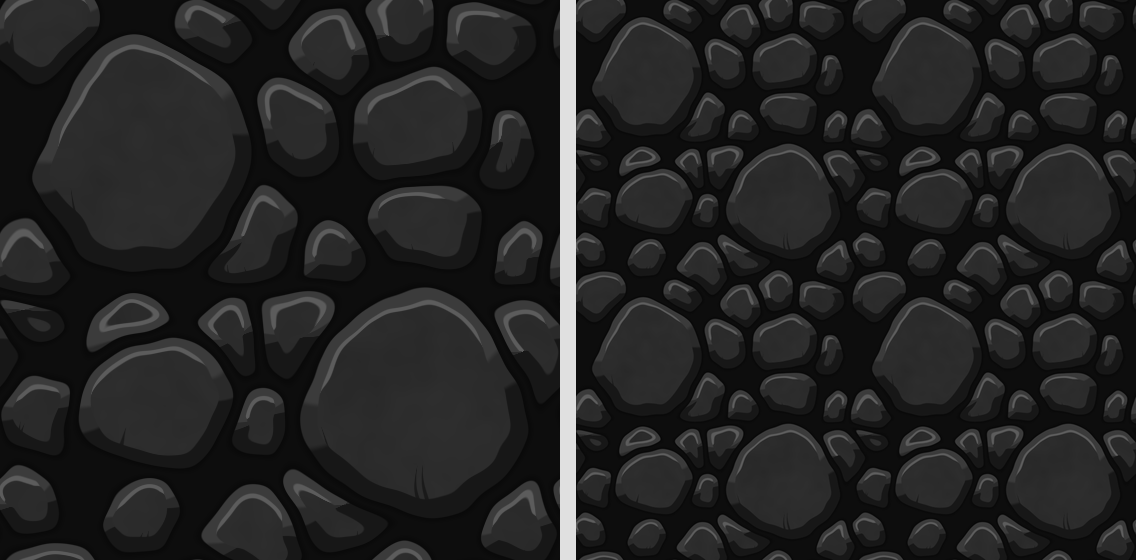
Left, the tile; right, the same tile 2 across and 2 down.
Write a WebGL 1 fragment shader that draws this texture.

```glsl
precision highp float;
// Dark painted cobbles: a wrapping power diagram of large and small stones,
// each clipped by a random rounded polygon. Distance to the rim and direction
// from the stone centre give the bevel, the highlight stroke and the shadow.
uniform vec2 u_resolution;

vec2 hash2(vec2 c) {
  vec3 v = fract(c.xyx * vec3(0.1031, 0.1030, 0.0973));
  v += dot(v, v.yzx + 33.33);
  return fract((v.xx + v.yz) * v.zy);
}

float corner(vec2 cell, vec2 offset, vec2 f, float period) {
  vec2 gradient = hash2(mod(cell + offset, period) + 3.0 * period) * 2.0 - 1.0;
  return dot(gradient, f - offset);
}

// Gradient noise that wraps after one canvas
float noise(vec2 p, float period) {
  p *= period;
  vec2 i = floor(p), f = p - i;
  vec2 u = f * f * f * (f * (f * 6.0 - 15.0) + 10.0);
  return mix(
    mix(corner(i, vec2(0, 0), f, period), corner(i, vec2(1, 0), f, period), u.x),
    mix(corner(i, vec2(0, 1), f, period), corner(i, vec2(1, 1), f, period), u.x), u.y);
}

// Centre and radius of the stone in a cell; each 3x3 block has a large core
vec3 stoneAt(vec2 cell) {
  vec2 id = mod(cell, 6.0);
  vec2 h = hash2(id + 41.0);
  vec2 block = floor(id / 3.0);
  vec2 place = abs(mod(id, 3.0) - 1.0);
  float ring = place.x + place.y;
  bool hugeBlock = mod(block.x + block.y, 2.0) > 0.5;
  float radius = mix(0.062, 0.108, hash2(id + 83.0).x);
  if (ring < 0.5) radius = hugeBlock ? 0.215 : 0.14;
  else if (hugeBlock && ring < 1.5) radius = -1.0;
  float jitter = ring < 0.5 ? 0.45 : 0.6;
  return vec3((cell + 0.5 + (h - 0.5) * jitter) / 6.0, radius);
}

float power(vec2 p, vec3 stone) {
  vec2 q = p - stone.xy;
  return dot(q, q) - stone.z * stone.z;
}

void main() {
  vec2 uv = gl_FragCoord.xy / u_resolution;
  float soft = max(0.0012, 0.8 / u_resolution.y);
  vec2 p = uv + 0.035 * vec2(noise(uv, 5.0), noise(uv + 0.37, 5.0))
              + 0.012 * vec2(noise(uv, 14.0), noise(uv + 0.61, 14.0));
  vec2 home = floor(p * 6.0);

  // Find the stone that owns this point
  vec3 stone = vec3(0.0);
  vec2 id = vec2(0.0);
  float nearest = 1e3;
  for (int y = -2; y <= 2; y++)
  for (int x = -2; x <= 2; x++) {
    vec2 cell = home + vec2(x, y);
    vec3 s = stoneAt(cell);
    float w = power(p, s);
    if (s.z > 0.0 && w < nearest) {
      nearest = w;
      stone = s;
      id = mod(cell, 6.0);
    }
  }
  vec2 q = p - stone.xy;
  float r = stone.z;

  // Soft minimum of the distances to its neighbours and polygon sides
  float k = 0.003 + 0.05 * r;
  float total = 0.0;
  for (int y = -2; y <= 2; y++)
  for (int x = -2; x <= 2; x++) {
    vec3 s = stoneAt(home + vec2(x, y));
    float apart = length(s.xy - stone.xy);
    if (s.z > 0.0 && apart > 0.003)
      total += exp(-((power(p, s) - nearest) / (2.0 * apart) - 0.011) / k);
  }
  for (int i = 0; i < 7; i++) {
    float side = float(i);
    vec2 h = hash2(id + 10.0 * (side + 1.0));
    float angle = 6.2832 * (side + 0.6 * h.x) / 7.0;
    float edge = r * mix(0.83, 1.16, h.y) - dot(q, vec2(cos(angle), sin(angle)));
    total += exp(-max(edge, -0.2) / k);
  }
  float d = -k * log(total);

  // Bevel: lit above, dark below, with ragged brush edges
  float lit = dot(q / max(length(q), 1e-4), vec2(-0.28, 0.96)) + 0.25 * noise(uv, 9.0);
  float width = (0.015 + 0.06 * r) * mix(1.2, 0.8, smoothstep(-0.5, 0.5, lit));
  float inner = d - width + 0.009 * noise(uv, 18.0);
  float rim = mix(0.09, 0.165, smoothstep(-0.14, -0.08, lit));
  rim = mix(rim, 0.23, smoothstep(0.2, 0.28, lit));
  float face = 0.17 + 0.018 * noise(uv, 7.0) + 0.012 * noise(uv, 26.0);

  // Tapered cracks rising from the lower rim
  float crack = 0.0;
  for (int i = 0; i < 3; i++) {
    vec2 h = hash2(id + 60.0 + 7.0 * float(i));
    float angle = mix(-2.7, -0.2, h.x);
    vec2 from = q - 0.8 * r * vec2(cos(angle), sin(angle));
    vec2 stroke = 0.35 * r * vec2(h.y - 0.6, 0.8);
    float t = clamp(dot(from, stroke) / dot(stroke, stroke), 0.0, 1.0);
    float gap = length(from - stroke * t) - 0.0035 * (1.0 - t);
    crack = max(crack, step(0.35, h.y) * smoothstep(soft, -soft, gap));
  }
  face = mix(face, 0.1, crack);

  // Layer ground, bevel, face and highlight
  float tone = mix(rim, face, smoothstep(-soft, soft, inner));
  float thickness = mix(-0.002, 0.0036, smoothstep(0.3, 0.65, lit));
  tone = mix(tone, 0.36, smoothstep(-soft, soft, thickness - abs(inner)));
  float ground = 0.05 - 0.014 * smoothstep(-0.012, 0.0, d);
  tone = mix(ground, tone, smoothstep(-soft, soft, d));
  gl_FragColor = vec4(vec3(tone), 1.0);
}
```
